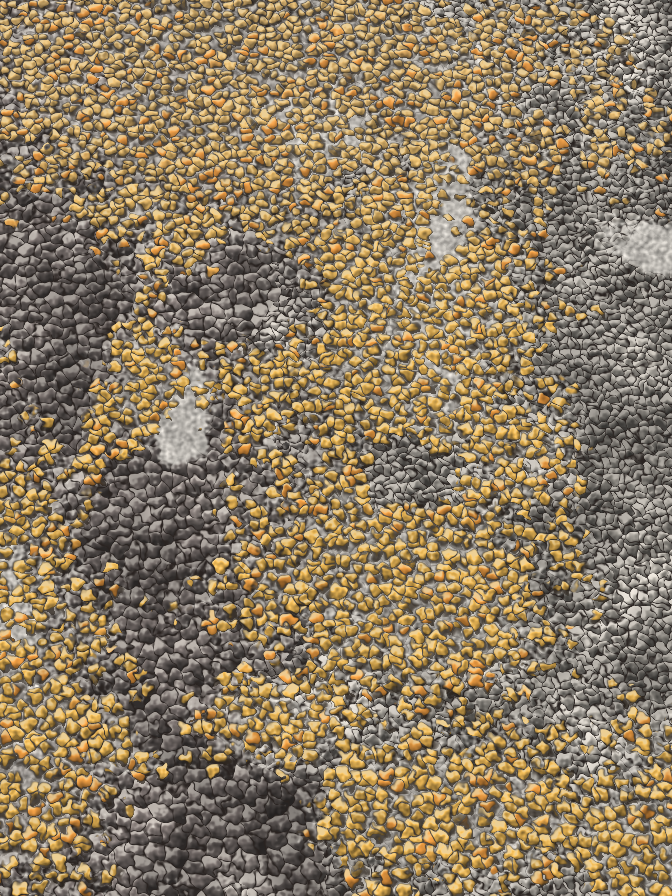
A Shadertoy shader for this texture:

```glsl
vec2 hash2(vec2 c) {
    vec3 q = fract(c.xyx * vec3(0.1031, 0.1030, 0.0973));
    q += dot(q, q.yzx + 33.33);
    return fract((q.xx + q.yz) * q.zy);
}

float corner(vec2 cell, vec2 f, vec2 o) {
    return dot(hash2(cell + o) * 2.0 - 1.0, f - o);
}

// Gradient noise, roughly -0.7 to 0.7
float noise(vec2 p) {
    vec2 i = floor(p), f = fract(p);
    vec2 u = f * f * f * (f * (f * 6.0 - 15.0) + 10.0);
    float low = mix(corner(i, f, vec2(0, 0)), corner(i, f, vec2(1, 0)), u.x);
    float high = mix(corner(i, f, vec2(0, 1)), corner(i, f, vec2(1, 1)), u.x);
    return 1.3 * mix(low, high, u.y);
}

float fbm(vec2 p) {
    float sum = 0.0, amp = 0.6;
    for (int i = 0; i < 4; i++) {
        sum += amp * noise(p);
        p = mat2(1.6, 1.2, -1.2, 1.6) * p + 7.3;
        amp *= 0.55;
    }
    return sum;
}

struct Grain { vec2 offset; vec2 id; float gap; };

// Nearest scattered grain and the gap towards its neighbour
Grain nearestGrain(vec2 p) {
    vec2 cell = floor(p);
    float first = 9.0, second = 9.0;
    Grain g;
    for (int y = -1; y <= 1; y++)
    for (int x = -1; x <= 1; x++) {
        vec2 c = cell + vec2(x, y);
        vec2 d = p - c - hash2(c);
        float len = length(d);
        if (len < first) {
            second = first;
            first = len;
            g.offset = d;
            g.id = hash2(c + 57.0);
        } else second = min(second, len);
    }
    g.gap = second - first;
    return g;
}

float blob(vec2 p, vec2 centre, vec2 radius) {
    return 1.0 - length((p - centre) / radius);
}

// Where the yellow lichen grows, with crust islands cut out
float yellowCover(vec2 p) {
    float b = blob(p, vec2(0.29, 0.90), vec2(0.37, 0.18));
    b = max(b, blob(p, vec2(0.44, 0.64), vec2(0.17, 0.25)));
    b = max(b, blob(p, vec2(0.45, 0.36), vec2(0.20, 0.14)));
    b = max(b, blob(p, vec2(0.00, 0.22), vec2(0.13, 0.29)));
    b = max(b, blob(p, vec2(0.51, 0.10), vec2(0.15, 0.12)));
    b = max(b, blob(p, vec2(0.74, 0.07), vec2(0.09, 0.14)));
    b = max(b, blob(p, vec2(0.30, 0.19), vec2(0.08, 0.06)));
    b = max(b, blob(p, vec2(0.17, 0.56), vec2(0.07, 0.07)));
    b = min(b, -1.2 * blob(p, vec2(0.28, 0.67), vec2(0.07, 0.06)));
    b = min(b, -1.2 * blob(p, vec2(0.46, 0.47), vec2(0.06, 0.04)));
    return max(b, -0.6) + 0.75 * fbm(p * 9.0) + 0.4 * noise(p * 32.0);
}

// Where pale stone shows through
float bareStone(vec2 p) {
    float b = blob(p, vec2(0.49, 0.70), vec2(0.05, 0.17));
    b = max(b, blob(p, vec2(0.21, 0.54), vec2(0.04, 0.06)));
    b = max(b, blob(p, vec2(0.00, 0.31), vec2(0.06, 0.12)));
    b = max(b, blob(p, vec2(0.34, 0.85), vec2(0.10, 0.06)));
    b = max(b, blob(p, vec2(0.72, 0.73), vec2(0.05, 0.04)));
    return max(b, -0.45) + 0.9 * fbm(p * 19.0);
}

void mainImage(out vec4 fragColor, in vec2 fragCoord) {
    vec2 p = fragCoord / iResolution.y;
    vec2 toLight = vec2(-0.35, 0.94);
    float patches = fbm(p * 7.0 + 3.0);
    float speck = noise(p * 190.0);
    float cover = yellowCover(p);

    // Grains shrink towards the top; their outlines are lobed
    vec2 lobes = vec2(noise(p * 95.0), noise(p * 95.0 + 40.0));
    vec2 q = p * (1.0 + 0.35 * p.y) + 0.008 * lobes;

    // Cracked grey crust, coarse and brown at the left
    float side = smoothstep(0.22, 0.48, p.x + 0.25 * patches);
    Grain crust = nearestGrain(q * (side < 0.35 ? 58.0 : 84.0));
    float lit = dot(crust.offset, toLight) + 0.4 * speck + 0.6 * fbm(p * 22.0);
    vec3 col = mix(vec3(0.40, 0.37, 0.36), vec3(0.52, 0.505, 0.48), side);
    col *= (0.8 + 0.4 * crust.id.x) * (1.0 + 0.8 * clamp(lit, -0.6, 0.5));
    col = mix(col, vec3(0.74, 0.72, 0.69), (0.65 + 0.25 * side) * smoothstep(0.0, 0.38, lit));
    col *= 1.0 + 0.6 * patches;
    col = mix(vec3(0.16, 0.135, 0.125), col, smoothstep(-0.04, 0.2, crust.gap + 0.1 * speck));

    // Pale stone, also dusting the ground between yellow grains
    float bare = smoothstep(0.05, 0.35, bareStone(p) + 0.2 * speck);
    float dust = 0.6 * smoothstep(-0.1, 0.5, cover + 0.6 * speck);
    vec3 stone = vec3(0.75, 0.735, 0.71) * (1.0 + 0.35 * speck + 0.35 * fbm(p * 50.0));
    col = mix(col, stone, max(0.92 * bare, dust));

    // Yellow grains, each kept or dropped as a whole
    Grain grain = nearestGrain(q * 66.0 + 19.0);
    vec2 grainCentre = p - grain.offset / (66.0 * (1.0 + 0.5 * p.y));
    float growth = yellowCover(grainCentre) - 0.6 * max(bareStone(grainCentre), 0.0);
    float kept = smoothstep(0.0, 0.03, growth + 0.5 * (grain.id.y - 0.5));
    float shape = min(0.8 * grain.gap, 0.42 + 0.28 * grain.id.x - length(grain.offset));
    float body = kept * smoothstep(0.0, 0.12, shape);
    float shadow = kept * smoothstep(-0.2, 0.06, shape - 0.25 * dot(grain.offset, toLight));
    col = mix(col, vec3(0.17, 0.14, 0.11), 0.7 * shadow);

    // Tan near the top, richer below, with some orange discs
    vec3 yellow = mix(vec3(0.82, 0.64, 0.30), vec3(0.78, 0.64, 0.40), smoothstep(0.55, 0.95, p.y));
    float disc = smoothstep(0.84, 0.88, fract(grain.id.x * 7.0 + grain.id.y * 3.0));
    yellow = mix(yellow, vec3(0.84, 0.53, 0.22), 0.8 * disc);
    float glow = dot(grain.offset, toLight) + mix(0.5, 0.2, disc) * speck;
    yellow *= (0.88 + 0.28 * grain.id.x) * (1.0 + 0.8 * clamp(glow, -0.5, 0.3));
    yellow = mix(yellow, vec3(0.89, 0.80, 0.61), 0.85 * smoothstep(-0.02, 0.3, glow));
    yellow *= mix(0.6, 1.0, smoothstep(0.0, 0.2, shape));
    col = mix(col, yellow, body);

    fragColor = vec4(clamp(col, 0.0, 1.0), 1.0);
}
```
